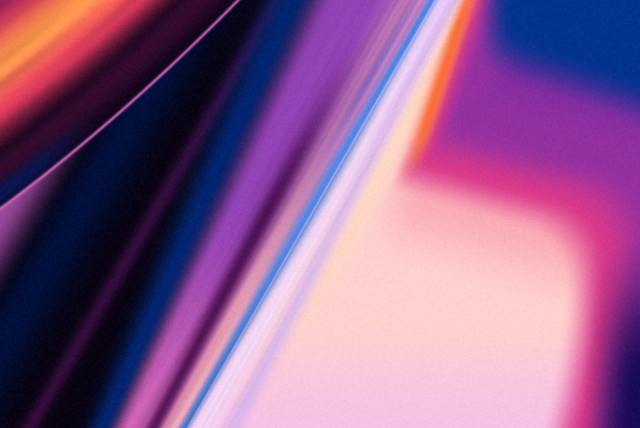
A WebGL 2 fragment shader for this background:

```glsl
#version 300 es
precision highp float;
// Abstract folded light: diagonal silk-like streaks between a dark fan and a
// glowing pink panel. Streaks are soft bands in a slanted coordinate; the
// panel is a rounded distance field coloured by a ramp.
uniform vec2 u_resolution;
out vec4 fragColor;

float hash(vec2 p) {
    vec3 q = fract(vec3(p.xyx) * 0.1031);
    q += dot(q, q.yzx + 33.33);
    return fract((q.x + q.y) * q.z);
}

float noise(vec2 p) {
    vec2 i = floor(p), f = fract(p);
    f = f * f * (3.0 - 2.0 * f);
    return mix(mix(hash(i), hash(i + vec2(1, 0)), f.x),
               mix(hash(i + vec2(0, 1)), hash(i + vec2(1, 1)), f.x), f.y);
}

float band(float x, float center, float width) {
    float t = (x - center) / width;
    return exp(-t * t);
}

float softMin(float a, float b, float k) {
    float h = clamp(0.5 + 0.5 * (b - a) / k, 0.0, 1.0);
    return mix(b, a, h) - k * h * (1.0 - h);
}

// Dark folds and the violet ribbon, left of the blue streak
vec3 darkFan(vec2 p, float s) {
    float u = s / (0.17 + 0.12 * p.y);
    vec3 c = vec3(0.03, 0.01, 0.065);
    c = mix(c, vec3(0.0, 0.065, 0.25), 0.9 * band(s, -0.54, 0.075));
    c = mix(c, vec3(0.6, 0.28, 0.6), smoothstep(-0.6, -0.72, s));
    c += vec3(0.17, 0.04, 0.17) * band(s, -0.365, 0.022);
    c = mix(c, vec3(0.01, 0.15, 0.46), 0.95 * band(u, -1.14, 0.2));
    vec3 violet = mix(vec3(0.8, 0.38, 0.7), vec3(0.57, 0.26, 0.7), smoothstep(0.0, 0.55, p.y));
    c = mix(c, violet, smoothstep(-1.12, -0.8, u));
    vec3 rose = mix(vec3(0.95, 0.65, 0.72), vec3(0.74, 0.46, 0.72), smoothstep(0.2, 0.8, p.y));
    c = mix(c, rose, smoothstep(-0.5, -0.2, u));
    float crease = band(u, -0.44, 0.12) * (1.0 - smoothstep(0.5, 0.95, p.y));
    return mix(c, vec3(0.29, 0.05, 0.31), 0.9 * crease);
}

// Pink panel with a magenta rim, violet surround and blue corners
vec3 panel(vec2 p, float s) {
    float top = p.y - 0.6 + 0.28 * (p.x - 0.97);
    float left = p.x - 0.965 - 0.33 * (p.y - 0.63);
    float right = p.x - 1.33 - 0.28 * p.y + 0.35 * p.y * p.y;
    float rim = -softMin(-softMin(top, left * 1.8, 0.05), -right, 0.12);

    vec3 body = mix(vec3(0.97, 0.76, 0.89), vec3(1.0, 0.82, 0.81), smoothstep(0.0, 0.28, p.y));
    body = mix(body, vec3(0.98, 0.67, 0.71), smoothstep(-0.25, -0.04, top) * smoothstep(-0.08, 0.06, left));
    body = mix(body, vec3(1.0, 0.85, 0.77), band(s, 0.135 - 0.07 * p.y, 0.045) * smoothstep(0.15, 0.5, p.y));

    vec3 c = mix(body, vec3(0.85, 0.22, 0.54), smoothstep(-0.07, 0.035, rim));
    c = mix(c, vec3(0.58, 0.19, 0.63), smoothstep(0.02, 0.14, rim));
    c = mix(c, vec3(0.42, 0.15, 0.62), smoothstep(0.16, 0.4, rim));
    float fold = smoothstep(0.59, 0.72, p.y);
    // Sharp left edge of the fold, lit in orange
    vec3 edge = mix(body, c, smoothstep(-0.01, 0.035, left));
    c = mix(c, edge, fold);
    c = mix(c, vec3(0.98, 0.4, 0.18), 0.9 * band(left, 0.004, 0.02) * smoothstep(0.56, 0.72, p.y));
    float blue = softMin(p.y - 0.87 + 0.36 * (p.x - 1.17), (p.x - 1.15) * 1.5, 0.06);
    c = mix(c, vec3(0.01, 0.2, 0.56), smoothstep(-0.06, 0.07, blue));
    float corner = smoothstep(1.36, 1.5, p.x + 0.08 * (0.25 - p.y)) * (1.0 - smoothstep(0.1, 0.48, p.y));
    return mix(c, vec3(0.09, 0.04, 0.34), corner);
}

// Orange and plum sheet in the upper left, d measured above its edge
vec3 emberSheet(float d, vec2 p) {
    vec3 c = mix(vec3(0.06, 0.015, 0.1), vec3(0.2, 0.04, 0.17), band(d, 0.09, 0.05));
    c = mix(c, vec3(0.85, 0.2, 0.36), smoothstep(0.12, 0.24, d));
    c = mix(c, vec3(1.0, 0.58, 0.3), band(d, 0.34, 0.075));
    c = mix(c, vec3(0.6, 0.13, 0.36), smoothstep(0.4, 0.5, d));
    return c * (0.9 + 0.2 * noise(vec2(d * 38.0, p.x * 3.0)));
}

void main() {
    vec2 p = gl_FragCoord.xy / u_resolution.y;
    float px = 1.0 / u_resolution.y;
    float s = p.x - 0.434 - 0.58 * p.y;

    vec3 col = mix(darkFan(p, s), panel(p, s), smoothstep(-0.015, 0.025, s));

    // Pale sheen, lilac line and blue core
    col = mix(col, vec3(0.93, 0.83, 0.96), 0.85 * band(s, 0.04 - 0.015 * p.y, 0.032));
    col = mix(col, vec3(0.82, 0.69, 0.93), 0.75 * band(s, 0.11 - 0.07 * p.y, 0.022));
    float core = band(s, -0.004, 0.013 + 0.008 * band(p.y, 0.5, 0.3));
    col = mix(col, vec3(0.25, 0.47, 0.83), 0.92 * core);
    col = mix(col, vec3(0.76, 0.7, 0.93), 0.6 * band(s, 0.004, 0.0025));
    col = mix(col, vec3(0.4, 0.36, 0.75), 0.6 * band(s, -0.045, 0.009) * band(p.y, 0.82, 0.16));

    // Fine fibres along the streaks
    float fibre = noise(vec2(s * 130.0, p.y * 2.0)) + noise(vec2(s * 55.0, p.y * 1.5)) - 1.0;
    col *= 1.0 + 0.11 * fibre * band(s, -0.04, 0.12);

    // Upper left sheet with its thin bright edge
    float d = p.y - 0.512 - 0.876 * p.x + 0.25 * p.x * (0.557 - p.x);
    vec3 sheet = emberSheet(d, p);
    sheet = mix(sheet, vec3(0.02, 0.1, 0.36), 0.8 * band(d, 0.035, 0.03) * (1.0 - smoothstep(0.05, 0.25, p.x)));
    col = mix(col, sheet, smoothstep(-px, px, d));
    col = mix(col, vec3(0.8, 0.4, 0.72), 0.9 * band(d, 0.0, 0.003 + px));

    // Film grain
    col += 0.025 * (hash(floor(p * 342.0)) - 0.5);
    fragColor = vec4(clamp(col, 0.0, 1.0), 1.0);
}
```
